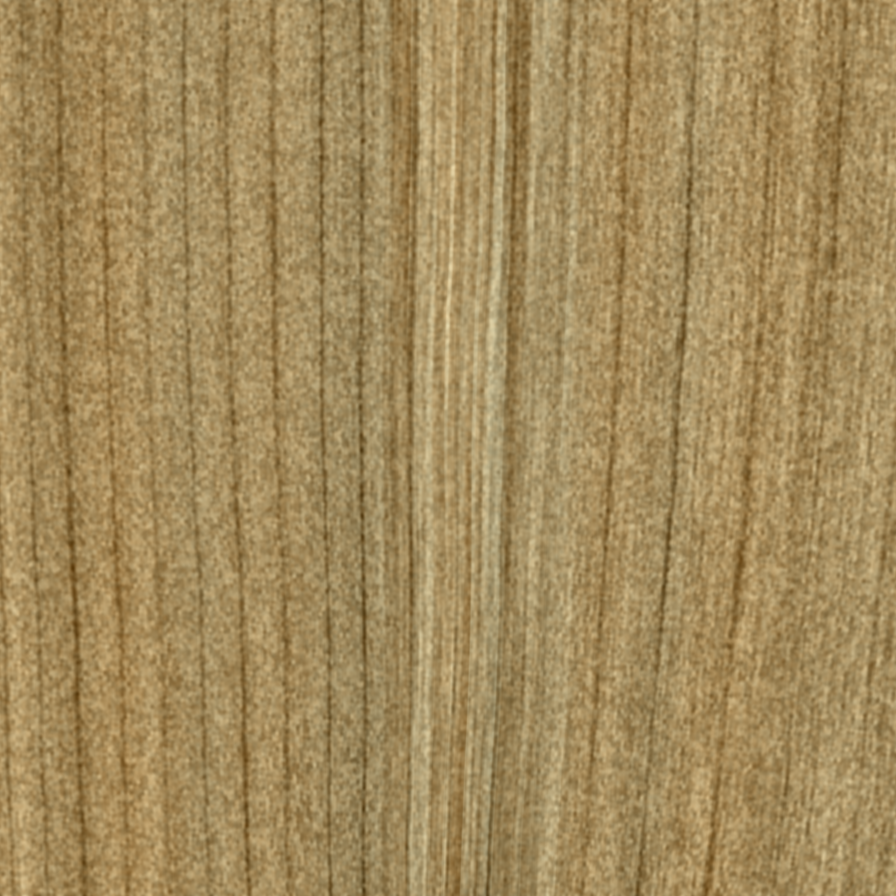
This texture is drawn by a three.js fragment shader. Its source:

```glsl
// Straight-grained honey-brown wood with soft growth lines, fibre streaks and fine speckle.
#define BASE_COLOR vec3(0.652, 0.556, 0.372)
#define TONE_AXIS vec3(1.0, 1.05, 1.02)
#define WARM_AXIS vec3(0.55, -0.15, -0.65)
#define LEAN_LEFT 0.030
#define LEAN_RIGHT -0.085
#define RING_COUNT 24.0
#define LINE_WIDTH 0.0052
#define LINE_DEPTH 0.125
#define BAND_CONTRAST 0.07
#define STREAK_CONTRAST 0.13
#define FIBRE_CONTRAST 0.10
#define SPECKLE_CONTRAST 0.15

varying vec2 vUv;

float hash(vec2 p) {
  vec3 q = fract(vec3(p.xyx) * 0.1031);
  q += dot(q, q.yzx + 33.33);
  return fract((q.x + q.y) * q.z);
}

// Value noise from 0 to 1
float noise(vec2 p) {
  vec2 cell = floor(p);
  vec2 f = fract(p);
  f = f * f * (3.0 - 2.0 * f);
  return mix(mix(hash(cell), hash(cell + vec2(1.0, 0.0)), f.x),
             mix(hash(cell + vec2(0.0, 1.0)), hash(cell + 1.0), f.x), f.y);
}

float signedNoise(vec2 p) {
  return noise(p + 40.0) - 0.5;
}

// Position across the grain, following its lean and slow wobble
float grainCoord(vec2 p) {
  float down = 1.0 - p.y;
  float lean = mix(LEAN_LEFT, LEAN_RIGHT, smoothstep(0.2, 0.85, p.x));
  float wobble = 0.007 * signedNoise(vec2(p.x * 4.0, p.y * 3.5))
               + 0.002 * signedNoise(vec2(p.x * 12.0, p.y * 14.0));
  return p.x - lean * down * mix(0.35, 1.0, down) + wobble;
}

// Growth rings, narrow on the left and wider to the right, unevenly spaced
float ringCoord(float u) {
  float r = RING_COUNT * u - 0.27 * RING_COUNT * u * u;
  return r + 0.5 * noise(vec2(r * 0.8, 7.0));
}

void main() {
  vec2 p = vUv;
  float u = grainCoord(p);

  // Dense streaked zone right of the centre line
  float zone = smoothstep(0.41, 0.45, u) * (1.0 - smoothstep(0.56, 0.72, u));

  // Bands: each ring has its own tone and warmth, with narrower stripes inside
  float r = ringCoord(u);
  float id = floor(r);
  float f = r - id;
  float blend = smoothstep(0.0, 1.0, f);
  float ringTone = mix(hash(vec2(id, 3.0)), hash(vec2(id + 1.0, 3.0)), blend) - 0.5;
  float ringWarm = mix(hash(vec2(id, 9.0)), hash(vec2(id + 1.0, 9.0)), blend) - 0.5;
  float tone = BAND_CONTRAST * ringTone;
  float warm = 0.045 * ringWarm + 0.03 * signedNoise(vec2(u * 7.0, p.y * 0.6));
  tone += 0.04 * signedNoise(vec2(u * 9.0, p.y * 0.9));
  tone += 0.06 * signedNoise(vec2(u * 62.0, p.y * 0.7));

  // Soft dark growth line inside a wider shadow
  float ringSlope = RING_COUNT * (1.0 - 0.54 * u);
  float lineDistance = min(f, 1.0 - f) / ringSlope;
  float lineStrength = mix(0.55, 1.0, hash(vec2(floor(r + 0.5), 17.0)));
  lineStrength *= 0.85 + 0.3 * noise(vec2(floor(r + 0.5), p.y * 5.0));
  float line = 1.0 - smoothstep(0.0, LINE_WIDTH, lineDistance);
  float shadow = exp(-lineDistance / 0.007);
  float lineDark = lineStrength * (LINE_DEPTH * line + 0.03 * shadow);
  tone -= lineDark;

  // Long brown and pale streaks, in a broad and a narrow layer
  float brown = smoothstep(0.50, 0.95, noise(vec2(u * 125.0, p.y * 1.0)));
  float pale = smoothstep(0.50, 0.95, noise(vec2(u * 150.0 + 31.0, p.y * 1.6)));
  float streakShare = 0.18 + 0.82 * zone;
  tone += STREAK_CONTRAST * streakShare * (0.75 * pale - brown);
  tone += 0.11 * streakShare * signedNoise(vec2(u * 215.0, p.y * 2.5));
  warm += 0.03 * streakShare * (brown - pale);

  // Fine fibres along the grain
  float fibre = signedNoise(vec2(u * 200.0, p.y * 8.0))
              + 0.8 * signedNoise(vec2(u * 240.0, p.y * 32.0));
  float fibreShare = 0.35 + 0.65 * max(zone, smoothstep(0.6, 0.8, u));
  tone += FIBRE_CONTRAST * fibreShare * fibre;

  // Soft speckle from two turned layers, and a faint one in hue
  vec2 turned = vec2(0.8 * p.x + 0.6 * p.y, 0.8 * p.y - 0.6 * p.x) + 2.0;
  float speckle = signedNoise(vec2(u * 235.0, p.y * 165.0))
                + 0.85 * signedNoise(turned * 225.0);
  tone += SPECKLE_CONTRAST * (1.0 - 0.25 * zone) * speckle;
  warm += 0.04 * signedNoise(p * 190.0 + 90.0);

  vec3 color = BASE_COLOR + TONE_AXIS * tone + WARM_AXIS * warm;
  gl_FragColor = vec4(clamp(color, 0.0, 1.0), 1.0);
}
```
